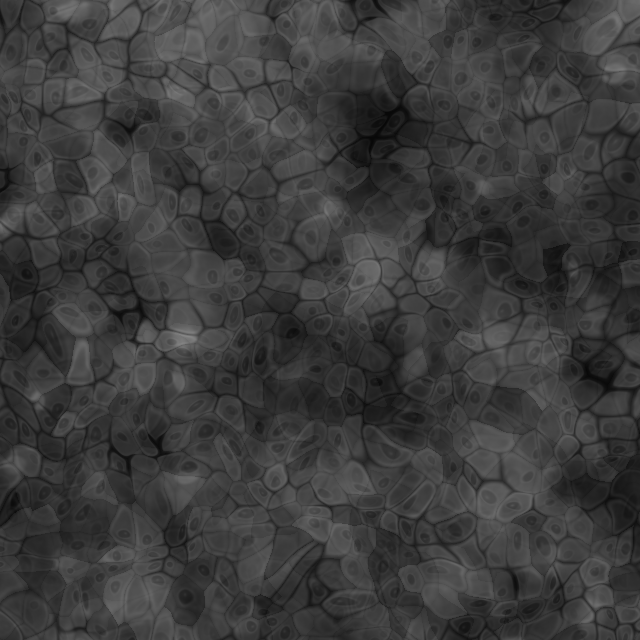
Give the GLSL for this texture, as a WebGL 2 fragment shader.

```glsl
#version 300 es
precision highp float;
precision highp int;
// Dense grey tissue under a soft-focus microscope: packed cells with pale rims,
// dim nuclei and dark gaps. Two warped, rounded Voronoi layers are blended, then
// lit by cloudy noise, scattered glowing bodies and deep shadow pockets.

uniform vec2 u_resolution;
out vec4 outColor;

const float CELLS = 24.0;         // cells across the canvas
const float BASE_TONE = 0.214;
const float CLOUD_GAIN = 0.34;    // broad light and dark drift
const float CELL_GAIN = 0.10;     // tone spread between cells
const float RIM_GAIN = 0.065;
const float NUCLEUS_GAIN = 0.042;
const float GAP_DEPTH = 0.50;
const float POCKET_DEPTH = 0.62;
const float GLOW_GRID = 7.0;      // grid for scattered bright bodies
const float GLOW_CHANCE = 0.42;
const float GLOW_GAIN = 0.15;
const float GRAIN_GAIN = 0.028;
const float ROUNDING = 17.0;      // higher gives sharper cell corners

// Integer hash of a lattice point and seed, three values in 0..1
vec3 hash3(vec2 cell, int seed) {
  uvec3 v = uvec3(ivec3(ivec2(cell), seed)) * 1664525u + 1013904223u;
  v.x += v.y * v.z; v.y += v.z * v.x; v.z += v.x * v.y;
  v ^= v >> 16u;
  v.x += v.y * v.z; v.y += v.z * v.x; v.z += v.x * v.y;
  return vec3(v >> 8u) / 16777216.0;
}

float noise(vec2 p, int seed) {
  vec2 i = floor(p), f = fract(p);
  f = f * f * (3.0 - 2.0 * f);
  float low = mix(hash3(i, seed).x, hash3(i + vec2(1, 0), seed).x, f.x);
  float high = mix(hash3(i + vec2(0, 1), seed).x, hash3(i + vec2(1, 1), seed).x, f.x);
  return mix(low, high, f.y);
}

float fbm(vec2 p, int seed) {
  float sum = 0.0, gain = 0.533;
  for (int i = 0; i < 4; i++) {
    sum += gain * noise(p, seed + i);
    p = mat2(0.8, 0.6, -0.6, 0.8) * p * 2.03;
    gain *= 0.5;
  }
  return sum;
}

mat2 rotation(float a) { return mat2(cos(a), sin(a), -sin(a), cos(a)); }

float bell(float x, float width) { return exp(-x * x / (width * width)); }

// One sheet of cells: x is added tone, y is gap darkness
vec2 cellSheet(vec2 p, int seed) {
  p += 1.2 * (vec2(noise(p * 0.5, seed + 1), noise(p * 0.5, seed + 2)) - 0.5);
  p += 0.22 * (vec2(noise(p * 1.8, seed + 3), noise(p * 1.8, seed + 4)) - 0.5);
  vec2 home = floor(p), nearestId = home, toCentre = vec2(9.0);
  for (int y = -1; y <= 1; y++)
    for (int x = -1; x <= 1; x++) {
      vec2 id = home + vec2(x, y);
      vec2 r = id + 0.1 + 0.8 * hash3(id, seed).xy - p;
      if (dot(r, r) < dot(toCentre, toCentre)) { toCentre = r; nearestId = id; }
    }

  // Smooth minimum of border distances rounds the corners
  float sum = 0.0;
  for (int y = -2; y <= 2; y++)
    for (int x = -2; x <= 2; x++) {
      vec2 id = nearestId + vec2(x, y);
      if (x == 0 && y == 0) continue;
      vec2 r = id + 0.1 + 0.8 * hash3(id, seed).xy - p;
      float border = dot(0.5 * (r + toCentre), normalize(r - toCentre));
      sum += exp(-ROUNDING * border);
    }
  float edge = -log(sum) / ROUNDING + 0.03;

  vec3 look = hash3(nearestId, seed + 5), shape = hash3(nearestId, seed + 6);
  float patchy = noise(p * 1.4, seed + 7);
  float tone = CELL_GAIN * (look.x - 0.5);
  tone += RIM_GAIN * bell(edge - 0.11, 0.065) * patchy * (0.35 + 1.2 * look.y);

  // Oval nucleus with a faint envelope and a bright nucleolus
  vec2 q = rotation(6.283 * shape.x) * (toCentre + 0.12 * (shape.yz - 0.5));
  float radius = length(q * vec2(1.0, 1.3));
  float size = 0.19 + 0.10 * look.z;
  float visible = smoothstep(0.15, 0.6, shape.y) * smoothstep(0.03, 0.13, edge);
  float nucleus = -(1.0 - smoothstep(size - 0.07, size + 0.03, radius));
  nucleus += 0.5 * bell(radius - size - 0.03, 0.05);
  nucleus += 1.1 * bell(length(q - 0.12 * (shape.zy - 0.5)), 0.06) * step(0.35, look.z);
  tone += NUCLEUS_GAIN * visible * nucleus;

  float openness = smoothstep(0.38, 0.8, noise(p * 0.8, seed + 8));
  float width = 0.06 + 0.13 * openness;
  float gap = (1.0 - smoothstep(-0.03, width, edge)) * (0.25 + 0.75 * openness);
  return vec2(tone, gap);
}

// Sparse out-of-focus bodies, some round and some drawn out
float glowingBodies(vec2 uv) {
  vec2 p = uv * GLOW_GRID, home = floor(p);
  float glow = 0.0;
  for (int y = -1; y <= 1; y++)
    for (int x = -1; x <= 1; x++) {
      vec2 id = home + vec2(x, y);
      vec3 place = hash3(id, 70), look = hash3(id, 71);
      vec2 r = rotation(6.283 * look.x) * (p - id - place.xy);
      float d = length(r * vec2(1.0, 1.0 + 0.9 * look.y * look.y));
      float size = 0.09 + 0.11 * look.z;
      float body = 0.65 * (1.0 - smoothstep(size * 0.7, size * 1.2, d)) + 0.45 * bell(d, size * 1.7);
      glow += body * step(place.z, GLOW_CHANCE) * (0.3 + 0.7 * look.y);
    }
  return glow;
}

void main() {
  vec2 uv = gl_FragCoord.xy / min(u_resolution.x, u_resolution.y);
  vec2 front = cellSheet(uv * CELLS, 10);
  vec2 back = cellSheet(rotation(0.6) * uv * CELLS * 0.85 + 40.0, 30);

  float tone = BASE_TONE + 0.03 * (uv.y - 0.5);
  tone += CLOUD_GAIN * (fbm(uv * 5.0, 50) - 0.5);
  tone += 0.13 * (fbm(uv * 17.0, 55) - 0.5);
  tone += front.x + 0.45 * back.x;
  float wispy = 0.7 + 0.6 * noise(uv * 45.0, 60);
  tone += GLOW_GAIN * glowingBodies(uv + 0.012 * (noise(uv * 22.0, 61) - 0.5)) * wispy;
  tone += GRAIN_GAIN * (fbm(uv * 95.0, 62) - 0.5);

  // Gaps between cells, then deeper shadow pockets
  tone *= (1.0 - GAP_DEPTH * front.y) * (1.0 - 0.3 * GAP_DEPTH * back.y);
  float pocket = smoothstep(0.60, 0.78, fbm(uv * 10.0 + 7.0, 64));
  tone *= 1.0 - POCKET_DEPTH * pocket * (0.45 + 0.55 * smoothstep(0.0, 0.4, front.y));

  outColor = vec4(vec3(clamp(tone, 0.03, 0.62)), 1.0);
}
```
